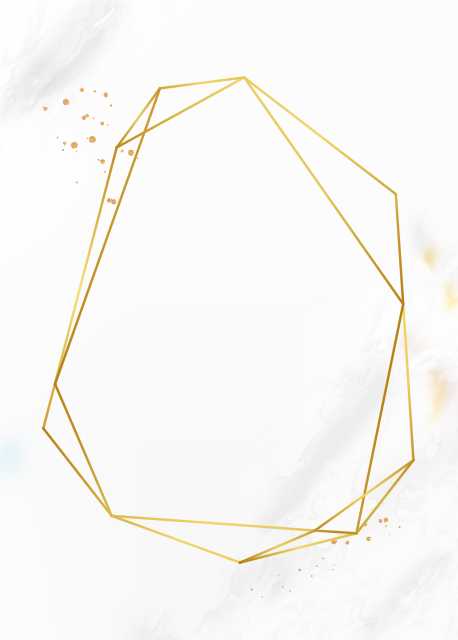
Reproduce this background procedurally as a Shadertoy shader.

```glsl
// A thin golden polygon frame on pale marble, with veined corners and gold flecks.
// Marble is soft strokes broken up by warped gradient noise; the frame is a set of
// line segments with a metallic sheen, and the flecks are hashed discs in a loop.

vec2 hash2(vec2 p) {
    p = vec2(dot(p, vec2(127.1, 311.7)), dot(p, vec2(269.5, 183.3)));
    return fract(sin(p) * 43758.5);
}

float gradientNoise(vec2 p) {
    vec2 i = floor(p), f = fract(p), u = f * f * (3.0 - 2.0 * f);
    vec2 e = vec2(0, 1);
    float a = dot(hash2(i) * 2.0 - 1.0, f);
    float b = dot(hash2(i + e.yx) * 2.0 - 1.0, f - e.yx);
    float c = dot(hash2(i + e.xy) * 2.0 - 1.0, f - e.xy);
    float d = dot(hash2(i + e.yy) * 2.0 - 1.0, f - e.yy);
    return mix(mix(a, b, u.x), mix(c, d, u.x), u.y);
}

float fbm(vec2 p) {
    float sum = 0.0, amp = 0.6;
    for (int i = 0; i < 5; i++) {
        sum += amp * gradientNoise(p);
        p = mat2(1.6, 1.2, -1.2, 1.6) * p + 3.7;
        amp *= 0.5;
    }
    return sum;
}

// x: distance to the segment, y: position along it
vec2 segment(vec2 p, vec2 a, vec2 b) {
    float t = clamp(dot(p - a, b - a) / dot(b - a, b - a), 0.0, 1.0);
    return vec2(length(p - mix(a, b, t)), t);
}

float stroke(vec2 p, vec2 a, vec2 b, float width) {
    float d = segment(p, a, b).x / width;
    return exp(-d * d);
}

float glow(vec2 p, vec2 center, vec2 size) {
    vec2 d = (p - center) / size;
    return exp(-dot(d, d));
}

vec3 marble(vec2 p) {
    vec3 col = vec3(mix(0.974, 0.989, smoothstep(0.25, 0.75, p.y)));
    col += 0.012 * (1.0 - smoothstep(0.0, 0.25, p.x)) * (1.0 - p.y);

    // coordinates along and across the grain
    vec2 grain = vec2(dot(p, vec2(0.65, 0.76)), dot(p, vec2(-0.76, 0.65)));
    float warp = fbm(grain * vec2(5, 9));
    float cloud = fbm(grain * vec2(7, 18) + warp * 2.0);
    vec2 q = p + 0.06 * vec2(warp, cloud);

    // regions where the stone is veined
    float topLeft = 1.0 - smoothstep(0.12, 0.36, p.x + 1.0 - p.y);
    float lowRight = smoothstep(0.42, 0.58, p.x + 0.35 * (0.45 - p.y))
                   * (1.0 - smoothstep(0.45, 0.7, p.y));
    float region = max(topLeft, lowRight);

    // broad grey strokes
    float grey = stroke(q, vec2(0.05, 0.86), vec2(0.15, 0.98), 0.035);
    grey += 0.8 * stroke(q, vec2(0.0, 0.82), vec2(0.07, 0.90), 0.018);
    grey += 0.7 * stroke(q, vec2(0.43, 0.19), vec2(0.59, 0.42), 0.028);
    grey += 0.6 * stroke(q, vec2(0.46, 0.13), vec2(0.72, 0.31), 0.035);
    grey += 0.8 * stroke(q, vec2(0.23, 0.0), vec2(0.42, 0.11), 0.030);
    grey += 0.8 * stroke(q, vec2(0.57, 0.02), vec2(0.68, 0.12), 0.022);
    grey += 0.6 * stroke(q, vec2(0.65, 0.65), vec2(0.72, 0.57), 0.020);
    col -= vec3(0.075, 0.082, 0.075) * grey * smoothstep(-0.3, 0.25, cloud);

    // thin veins along the zero lines of the noise
    float vein = 1.0 - smoothstep(0.0, 0.05, abs(cloud + 0.08));
    col -= vec3(0.05, 0.05, 0.045) * vein * (0.35 * region + 0.5 * min(grey, 1.0));
    col += 0.012 * region;

    // rose, yellow and blue tints
    float rose = stroke(q, vec2(0.64, 0.47), vec2(0.71, 0.37), 0.025);
    col -= vec3(0.04, 0.075, 0.08) * rose * smoothstep(-0.2, 0.2, cloud);
    float yellow = stroke(q, vec2(0.68, 0.61), vec2(0.71, 0.54), 0.015)
                 + 0.8 * glow(q, vec2(0.67, 0.40), vec2(0.012, 0.05));
    col -= vec3(0.0, 0.06, 0.25) * yellow * smoothstep(0.0, 0.25, cloud + 0.05);
    float blue = glow(p, vec2(0.015, 0.29), vec2(0.03, 0.035))
               + glow(p, vec2(0.645, 0.55), vec2(0.02, 0.015));
    col -= vec3(0.07, 0.025, 0.01) * blue * smoothstep(-0.2, 0.3, warp);
    return min(col, 0.995);
}

// sheen gives the brightness at the start, middle and end of the edge
void goldEdge(inout vec3 col, vec2 p, vec2 a, vec2 b, vec3 sheen) {
    vec2 s = segment(p, a, b);
    float k = s.y < 0.5 ? mix(sheen.x, sheen.y, s.y * 2.0) : mix(sheen.y, sheen.z, s.y * 2.0 - 1.0);
    vec3 gold = mix(vec3(0.71, 0.50, 0.07), vec3(0.97, 0.88, 0.46), k);
    float aa = 0.7 / iResolution.y;
    col = mix(col, gold, 1.0 - smoothstep(0.0019 - aa, 0.0019 + aa, s.x));
}

void flecks(inout vec3 col, vec2 p) {
    float aa = 0.7 / iResolution.y;
    for (int i = 0; i < 48; i++) {
        vec2 h = hash2(vec2(i, 7)), g = hash2(vec2(i, 23)), k = hash2(vec2(i, 41));
        vec2 upper = vec2(0.135, 0.785) + vec2(0.11, 0.12) * (h + g - 1.0);
        vec2 lower = mix(vec2(0.39, 0.065), vec2(0.67, 0.21), h.x) + 0.04 * (g - 0.5);
        vec2 center = i < 28 ? upper : lower;
        float radius = 0.001 + 0.0045 * k.x * k.x * k.x;
        float d = length(p - center) + 0.0015 * gradientNoise(p * 300.0);
        vec3 gold = vec3(0.87, 0.64, 0.35) + 0.25 * gradientNoise(p * 420.0);
        col = mix(col, gold, 0.9 * (1.0 - smoothstep(radius - aa, radius + aa, d)));
    }
}

void mainImage(out vec4 fragColor, in vec2 fragCoord) {
    vec2 p = fragCoord / iResolution.y;
    vec3 col = marble(p);
    flecks(col, p);

    // frame corners, clockwise from the upper left
    vec2 A = vec2(0.250, 0.862), B = vec2(0.3815, 0.879), C = vec2(0.6185, 0.6966);
    vec2 D = vec2(0.630, 0.525), E = vec2(0.646, 0.281), F = vec2(0.557, 0.1667);
    vec2 G = vec2(0.375, 0.121), H = vec2(0.1745, 0.194), I = vec2(0.0677, 0.3307);
    vec2 J = vec2(0.086, 0.400), K = vec2(0.1823, 0.7695), L = vec2(0.492, 0.171);
    goldEdge(col, p, K, I, vec3(0.1, 1.0, 0.3));
    goldEdge(col, p, A, J, vec3(0.3, 0.25, 0.0));
    goldEdge(col, p, K, A, vec3(0.1, 0.8, 0.2));
    goldEdge(col, p, K, B, vec3(0.1, 0.6, 0.9));
    goldEdge(col, p, A, B, vec3(0.4, 0.9, 0.7));
    goldEdge(col, p, B, C, vec3(0.8, 0.9, 0.4));
    goldEdge(col, p, B, D, vec3(0.8, 0.75, 0.0));
    goldEdge(col, p, C, D, vec3(0.5, 0.2, 0.0));
    goldEdge(col, p, D, E, vec3(0.9, 0.8, 0.2));
    goldEdge(col, p, D, F, vec3(0.0, 0.05, 0.3));
    goldEdge(col, p, E, F, vec3(0.1, 0.5, 0.4));
    goldEdge(col, p, J, H, vec3(0.0, 0.2, 0.6));
    goldEdge(col, p, I, H, vec3(0.0, 0.2, 0.6));
    goldEdge(col, p, H, G, vec3(0.5, 0.9, 0.8));
    goldEdge(col, p, H, L, vec3(0.6, 0.9, 0.7));
    goldEdge(col, p, G, F, vec3(0.0, 0.9, 0.6));
    goldEdge(col, p, G, L, vec3(0.0, 0.8, 0.3));
    goldEdge(col, p, L, E, vec3(0.1, 0.9, 0.2));
    goldEdge(col, p, L, F, vec3(0.3, 0.1, 0.2));
    fragColor = vec4(col, 1.0);
}
```
